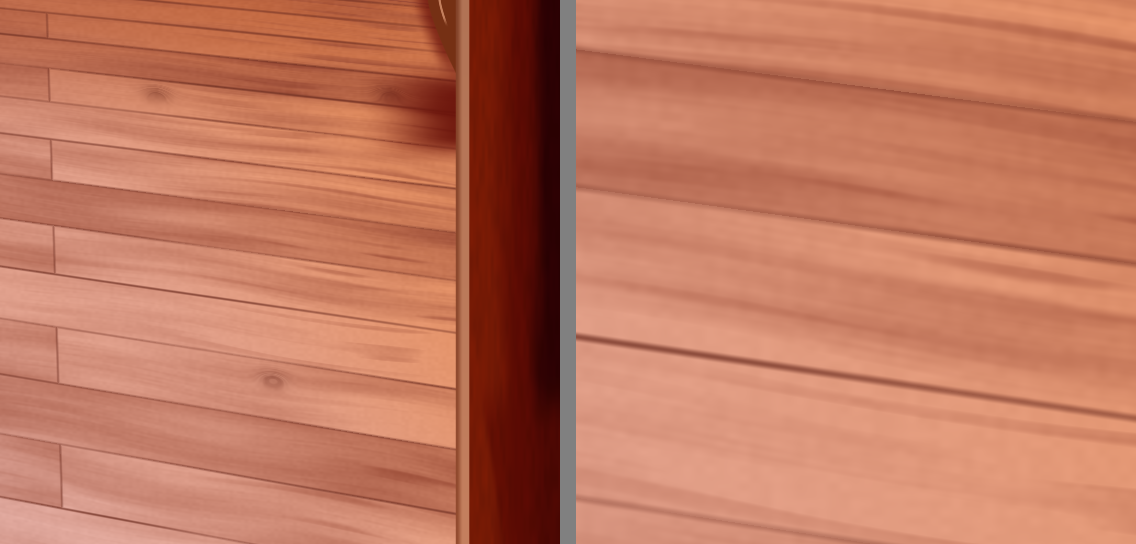
Left: the whole. Right: its middle third, enlarged.
This texture is drawn by a WebGL 1 fragment shader. Its source:

```glsl
precision highp float;
// Slanted hardwood floor planks in soft light, beside a pale trim and a dark wooden door.
uniform vec2 u_resolution;

// Plank layout: row edges lie at FIRST_ROW + ROW_STEP * k + ROW_GROWTH * k * k
const float FIRST_ROW = 0.127;
const float ROW_STEP = 0.058;
const float ROW_GROWTH = 0.0035;
const float SLOPE = 0.10;
const float SLOPE_GROWTH = 0.10;
const float JOINT_X = 0.083;
const float PLANK_LENGTH = 1.6;
const float SEAM_WIDTH = 0.0022;
const float EDGE = 0.0015;
// Right-hand woodwork
const float TRIM_LEFT = 0.814;
const float TRIM_RIGHT = 0.838;
// Colours
const vec3 PINK = vec3(0.85, 0.59, 0.51);
const vec3 AMBER = vec3(0.87, 0.54, 0.37);
const vec3 BROWN = vec3(0.60, 0.29, 0.21);
const vec3 SHEEN = vec3(0.86, 0.65, 0.62);
const vec3 UPPER_RED = vec3(0.68, 0.32, 0.18);
const vec3 SEAM = vec3(0.43, 0.18, 0.13);
const vec3 REFLECTION = vec3(0.40, 0.06, 0.03);
const vec3 TRIM_SHADE = vec3(0.57, 0.29, 0.18);
const vec3 TRIM_LIGHT = vec3(0.77, 0.50, 0.37);
const vec3 DOOR_RED = vec3(0.46, 0.10, 0.02);
const vec3 DOOR_DEEP = vec3(0.35, 0.04, 0.01);
const vec3 DOOR_BLACK = vec3(0.17, 0.005, 0.01);

float hash(vec2 p) {
  return fract(sin(dot(p, vec2(127.1, 311.7))) * 4375.85);
}

float noise(vec2 p) {
  vec2 i = floor(p), f = fract(p);
  f = f * f * (3.0 - 2.0 * f);
  return mix(mix(hash(i), hash(i + vec2(1, 0)), f.x),
             mix(hash(i + vec2(0, 1)), hash(i + vec2(1, 1)), f.x), f.y);
}

// Row coordinate across the boards; its integer part numbers the planks
float rowAt(vec2 p) {
  float dx = p.x - 0.1;
  float y = (p.y - SLOPE * dx) / (1.0 + SLOPE_GROWTH * dx);
  float root = sqrt(max(ROW_STEP * ROW_STEP + 4.0 * ROW_GROWTH * (y - FIRST_ROW), 0.0001));
  return (root - ROW_STEP) / (2.0 * ROW_GROWTH);
}

// Three knots, alternating between the upper and lower boards
float knots(vec2 p) {
  float sum = 0.0;
  for (int i = 0; i < 3; i++) {
    float n = float(i);
    vec2 d = p - vec2(0.28 + 0.208 * n, 0.172 + 0.525 * mod(n, 2.0));
    d.y -= 0.15 * d.x;
    sum += exp(-dot(d * vec2(38.0, 62.0), d * vec2(38.0, 62.0)));
  }
  return sum;
}

vec3 floorColor(vec2 p) {
  float across = rowAt(p);
  float row = floor(across);
  float f = across - row;
  float odd = mod(row, 2.0);
  float along = p.x - JOINT_X - 0.03 * p.y + 0.5 * odd * PLANK_LENGTH;
  float plank = floor(along / PLANK_LENGTH);
  float knot = knots(p);

  // Grain stretched along each plank, bent around the knots
  vec2 g = vec2(p.x, across + 0.35 * knot + 0.05 * sin(p.x * 11.0 + row));
  g += vec2(row * 5.3, plank * 17.0);
  float broad = noise(g * vec2(4.0, 2.6));
  float streak = noise(g * vec2(5.0, 9.0) + 31.0);
  float fine = noise(g * vec2(14.0, 30.0) + 7.0);
  float fleck = noise(p * vec2(150.0, 190.0));

  // Light falling from the lower left
  float haze = smoothstep(0.05, 0.8, 0.92 - 0.9 * p.x + 0.6 * (p.y - 0.5));
  vec3 color = mix(AMBER, PINK, haze);
  color = mix(color, SHEEN, 0.7 * smoothstep(0.55, 1.1, p.y - p.x * 0.9 + 0.1));
  color = mix(color, UPPER_RED, 0.65 * (1.0 - smoothstep(0.0, 0.32, p.y + 0.05 * broad)));

  // Plank tone and grain
  float dark = 0.28 * cos((row - 3.0) * 1.5708) + 0.12 * odd;
  dark += 0.25 * (1.0 - odd) * step(along, 0.0) + 0.12 * hash(vec2(row, plank));
  dark += 0.75 * (broad - 0.42) + 0.3 * (streak - 0.5) + 0.16 * (fine - 0.5);
  dark += 0.5 * smoothstep(0.68, 0.95, streak) * smoothstep(0.2, 0.8, p.x);
  color = mix(color, BROWN, clamp(dark * mix(0.95, 0.6, haze), -0.12, 0.9));
  color = mix(color, SEAM, 0.55 * knot * (0.5 + 0.5 * fine));
  color += 0.022 * (fleck - 0.5);

  // Seams between rows and at plank ends
  float height = ROW_STEP + 2.0 * ROW_GROWTH * across;
  float seam = 1.0 - smoothstep(0.0, SEAM_WIDTH + EDGE, min(f, 1.0 - f) * height);
  seam *= 0.2 + 0.6 * noise(vec2(p.x * 5.0, floor(across + 0.5) * 3.7));
  float end = mod(along + 0.5 * PLANK_LENGTH, PLANK_LENGTH) - 0.5 * PLANK_LENGTH;
  float joint = 1.0 - smoothstep(0.0, SEAM_WIDTH + EDGE, abs(end));
  color = mix(color, SEAM, max(seam, 0.45 * joint));

  // Red reflection of the door
  float band = smoothstep(0.10, 0.18, p.y) * (1.0 - smoothstep(0.25, 0.31, p.y));
  float mirror = band * smoothstep(0.64, 0.83, p.x + 0.03 * broad);
  return mix(color, REFLECTION, 0.9 * mirror);
}

vec3 doorColor(vec2 p) {
  float t = (p.x - TRIM_RIGHT) / (1.0 - TRIM_RIGHT);
  float grain = noise(vec2(p.x * 45.0 + sin(p.y * 5.0), p.y * 3.0));
  t += 0.10 * (grain - 0.5);
  vec3 color = mix(DOOR_RED, DOOR_DEEP, smoothstep(0.2, 0.55, t));
  color = mix(color, DOOR_BLACK, smoothstep(0.6, 0.86, t));
  float flame = smoothstep(0.0, 0.012, p.x - 0.85 - 0.15 * (p.y - 0.7)) * smoothstep(0.68, 0.8, p.y);
  color = mix(color, DOOR_DEEP, 0.7 * flame);
  return color * (0.94 + 0.12 * noise(p * vec2(190.0, 25.0)));
}

void main() {
  vec2 p = gl_FragCoord.xy / u_resolution;
  p.y = 1.0 - p.y;
  vec3 color = floorColor(p);

  // Curved furniture foot in the upper corner, with its shadow and bright rim
  float foot = p.x - 0.764 - 0.05 * pow(p.y / 0.134, 1.3);
  color = mix(color, REFLECTION, 0.7 * smoothstep(-0.035, 0.0, foot) * (1.0 - smoothstep(0.09, 0.16, p.y)));
  color = mix(color, vec3(0.46, 0.19, 0.08), smoothstep(-EDGE, EDGE, foot));
  float rim = 1.0 - smoothstep(0.001, 0.003, abs(foot - 0.021));
  color = mix(color, TRIM_LIGHT, rim * (1.0 - smoothstep(0.03, 0.05, p.y)));

  // Trim and door
  float s = (p.x - TRIM_LEFT) / (TRIM_RIGHT - TRIM_LEFT);
  vec3 trim = mix(TRIM_SHADE, TRIM_LIGHT, smoothstep(0.05, 0.55, s)) * (0.9 + 0.1 * p.y);
  color = mix(color, trim, smoothstep(-EDGE, EDGE, p.x - TRIM_LEFT));
  color = mix(color, doorColor(p), smoothstep(-EDGE, EDGE, p.x - TRIM_RIGHT));
  gl_FragColor = vec4(color, 1.0);
}
```
